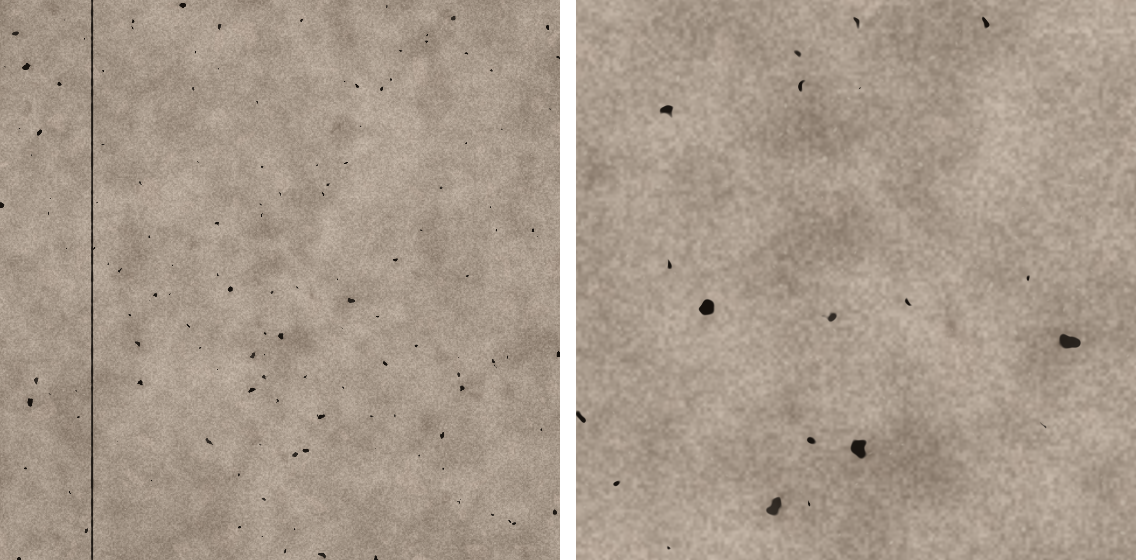
Left: the whole. Right: its middle third, enlarged.
Reproduce this texture procedurally as a Shadertoy shader.

```glsl
const vec3 STONE = vec3(0.658, 0.602, 0.545);
const vec3 PALE_CHIP = vec3(0.725, 0.655, 0.598);
const vec3 STAIN = vec3(0.40, 0.335, 0.28);
const vec3 SPECK = vec3(0.085, 0.068, 0.052);
const vec3 SPARKLE = vec3(0.82, 0.78, 0.72);
const float JOINT_X = 0.1645;
const float JOINT_HALF_WIDTH = 0.0017;

vec3 hash3(vec2 p) {
    vec3 q = fract(vec3(p.xyx) * vec3(0.1031, 0.1030, 0.0973));
    q += dot(q, q.yxz + 33.33);
    return fract((q.xxy + q.yzz) * q.zyx);
}

float noise(vec2 p) {
    vec2 cell = floor(p), f = fract(p);
    f = f * f * (3.0 - 2.0 * f);
    float low = mix(hash3(cell).x, hash3(cell + vec2(1, 0)).x, f.x);
    float high = mix(hash3(cell + vec2(0, 1)).x, hash3(cell + vec2(1, 1)).x, f.x);
    return mix(low, high, f.y);
}

float fbm(vec2 p) {
    float sum = 0.0, amp = 0.5;
    for (int i = 0; i < 4; i++) {
        sum += amp * noise(p);
        p = mat2(1.6, 1.2, -1.2, 1.6) * p + 17.3;
        amp *= 0.5;
    }
    return sum / 0.9375;
}

// Offsets a point by noise to make outlines ragged
vec2 warp(vec2 p, float scale, float amount) {
    vec2 shift = vec2(noise(p * scale), noise(p * scale + 71.7));
    return p + (shift - 0.5) * amount;
}

// Coverage of randomly sized, turned and stretched grains
float scatter(vec2 p, float cells, float density, vec2 radii, float soft, float seed) {
    vec2 q = p * cells, home = floor(q);
    float cover = 0.0;
    for (int j = -1; j <= 1; j++)
    for (int i = -1; i <= 1; i++) {
        vec2 cell = home + vec2(i, j);
        vec3 place = hash3(cell + seed);
        vec3 shape = hash3(cell + seed + 57.0);
        if (place.z > density) continue;
        float angle = shape.x * 6.2832;
        float c = cos(angle), s = sin(angle);
        vec2 d = mat2(c, s, -s, c) * (q - cell - place.xy) / cells;
        d.y *= mix(1.0, 1.8, shape.y);
        float radius = mix(radii.x, radii.y, shape.z * shape.z);
        float grain = 1.0 - smoothstep(radius - soft, radius + soft, length(d));
        cover = max(cover, grain * mix(0.6, 1.0, fract(place.z * 91.7)));
    }
    return cover;
}

void mainImage(out vec4 fragColor, in vec2 fragCoord) {
    vec2 uv = fragCoord / iResolution.y;
    float pixel = 1.0 / iResolution.y;
    float edge = max(0.0012, 0.7 * pixel);

    // Cloudy stone, a little brighter in the middle
    float clouds = 0.10 * (fbm(uv * 6.0 + 3.0) - 0.5) + 0.13 * (fbm(uv * 34.0) - 0.5);
    float glow = 0.016 - 0.075 * dot(uv - vec2(0.52, 0.55), uv - vec2(0.52, 0.55));
    vec3 color = STONE + clouds + glow;

    // Pale chips in two sizes
    vec2 chipPoint = warp(warp(uv, 42.0, 0.026), 130.0, 0.008);
    float chips = scatter(chipPoint, 15.0, 0.36, vec2(0.007, 0.025), 0.004, 11.0);
    chips = max(chips, 0.7 * scatter(chipPoint, 36.0, 0.30, vec2(0.003, 0.010), 0.003, 143.0));
    color = mix(color, PALE_CHIP, 0.62 * chips);

    // Brown stains, some of them around specks
    vec2 stainPoint = warp(uv, 75.0, 0.018);
    float patches = smoothstep(0.56, 0.82, fbm(uv * 13.0 + 40.0));
    float stains = scatter(stainPoint, 17.0, 0.22, vec2(0.001, 0.010), 0.012, 211.0);
    float halos = scatter(stainPoint, 13.0, 0.42, vec2(-0.003, 0.008), 0.010, 307.0);
    color = mix(color, STAIN, clamp(0.22 * patches + 0.38 * stains + 0.40 * halos, 0.0, 0.7));

    // Fine grain and bright crystals
    float grain = 0.085 * (noise(uv * 310.0) - 0.5) + 0.09 * (noise(uv * 480.0 + 9.0) - 0.5);
    color += grain;
    float crystals = scatter(uv, 105.0, 0.20, vec2(0.0003, 0.0016), edge, 401.0);
    color = mix(color, SPARKLE, 0.5 * crystals);

    // Dark mineral specks
    vec2 speckPoint = warp(uv, 190.0, 0.005);
    float specks = scatter(speckPoint, 13.0, 0.42, vec2(0.0022, 0.0066), edge, 307.0);
    specks = max(specks, scatter(speckPoint, 21.0, 0.17, vec2(0.0010, 0.0036), edge, 509.0));
    color = mix(color, SPECK, smoothstep(0.0, 0.85, specks));

    // Vertical joint with a slightly rough edge
    float rough = 0.0008 * (noise(vec2(uv.y * 160.0, 5.0)) - 0.5);
    float joint = 1.0 - smoothstep(-edge, edge, abs(uv.x - JOINT_X) - JOINT_HALF_WIDTH - rough);
    color = mix(color, SPECK, 0.95 * joint);

    fragColor = vec4(clamp(color, 0.0, 1.0), 1.0);
}
```
